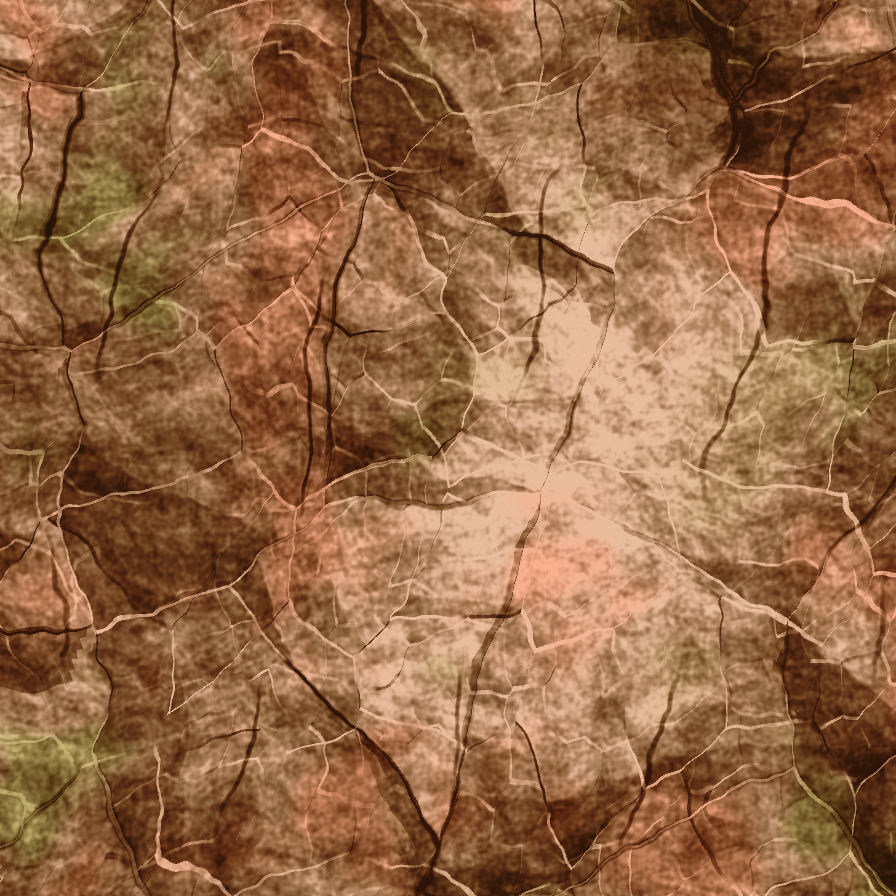
Reproduce this texture procedurally as a Shadertoy shader.

```glsl
// A fractured sandstone face: warped Voronoi blocks, each a chiselled solid with
// a lit front and a steep underside, are lit from above with cast shadows.
// Gradient noise adds roughness, stains and moss; a tone ramp gives the colour.

const vec2 LIGHT = vec2(0.33, 0.944);   // direction towards the light
const float JOINT_GAP = 0.235;          // spacing of the long leaning joints

const vec3 STONE[6] = vec3[6](
    vec3(0.18, 0.08, 0.03), vec3(0.33, 0.16, 0.07), vec3(0.45, 0.27, 0.13),
    vec3(0.56, 0.40, 0.25), vec3(0.72, 0.54, 0.40), vec3(0.91, 0.74, 0.62));
const float STOPS[6] = float[6](0.02, 0.105, 0.28, 0.525, 0.775, 0.945);

vec2 hash2(vec2 p) {
    vec3 a = fract(p.xyx * vec3(0.1031, 0.1030, 0.0973));
    a += dot(a, a.yzx + 33.33);
    return fract((a.xx + a.yz) * a.zy);
}

float gradientNoise(vec2 p) {
    vec2 i = floor(p), f = p - i;
    vec2 u = f * f * f * (f * (f * 6.0 - 15.0) + 10.0);
    vec2 x = vec2(1.0, 0.0);
    float a = dot(hash2(i) * 2.0 - 1.0, f);
    float b = dot(hash2(i + x.xy) * 2.0 - 1.0, f - x.xy);
    float c = dot(hash2(i + x.yx) * 2.0 - 1.0, f - x.yx);
    float d = dot(hash2(i + x.xx) * 2.0 - 1.0, f - x.xx);
    return mix(mix(a, b, u.x), mix(c, d, u.x), u.y);
}

// Octaves of equal steepness, so that every scale catches the light.
float roughness(vec2 p, float frequency) {
    float sum = 0.0;
    for (int i = 0; i < 4; i++) {
        sum += gradientNoise(p * frequency + float(i) * 17.3) / frequency;
        frequency *= 2.1;
    }
    return sum;
}

vec2 warp(vec2 p, float frequency, float amount) {
    vec2 q = p * frequency;
    return amount * vec2(gradientNoise(q + 31.7), gradientNoise(q + 74.2));
}

// x: height of the chiselled block, y: distance to its border.
vec2 block(vec2 p, float scale, float seed) {
    vec2 q = p * scale, base = floor(q);
    vec2 near = vec2(0.0), second = vec2(1.0), id = vec2(0.0);
    float nearest = 9.0, next = 9.0;
    for (int j = -1; j <= 1; j++)
    for (int i = -1; i <= 1; i++) {
        vec2 cell = base + vec2(i, j) + seed;
        vec2 d = q + seed - cell - 0.08 - 0.84 * hash2(cell);
        float dist = dot(d, d);
        if (dist < nearest) {
            next = nearest; second = near;
            nearest = dist; near = d; id = cell;
        } else if (dist < next) {
            next = dist; second = d;
        }
    }
    vec2 tilt = hash2(id + 5.0) - 0.5, shape = hash2(id + 11.0);
    float crease = (shape.x - 0.4) * 2.0;
    float front = dot(near, tilt);
    float under = 1.35 * dot(near, vec2(sin(crease), cos(crease))) + 0.3 + 0.3 * shape.y;
    float height = min(front, under) + 0.32 * hash2(id + 23.0).x;
    float border = (next - nearest) / (2.0 * length(second - near) + 0.001);
    return vec2(height, border) / scale;
}

// x: height of large and middle blocks, y: distance to a large border.
vec2 ledges(vec2 p, float broken) {
    vec2 large = block(p, 3.4, 40.0);
    vec2 middle = block(p, 7.6, 90.0);
    return vec2(large.x + broken * middle.x, min(large.y, middle.y + 0.012 * (1.0 - broken)));
}

float surface(vec2 p, float broken) {
    float chips = 0.35 * broken * block(p, 19.0, 150.0).x;
    return ledges(p, broken).x + chips + 0.42 * roughness(p, 13.0);
}

float castShadow(vec2 p, float broken, float height) {
    float cover = 0.0;
    for (int i = 1; i <= 5; i++) {
        float reach = 0.011 * float(i);
        cover = max(cover, ledges(p + LIGHT * reach, broken).x - height - 1.6 * reach);
    }
    return smoothstep(0.0, 0.025, cover);
}

float glow(vec2 p, vec2 centre, vec2 size) {
    vec2 d = (p - centre) / size;
    return exp(-dot(d, d));
}

vec3 stoneRamp(float tone) {
    vec3 color = STONE[0];
    for (int i = 1; i < 6; i++)
        color = mix(color, STONE[i], clamp((tone - STOPS[i - 1]) / (STOPS[i] - STOPS[i - 1]), 0.0, 1.0));
    return color;
}

vec3 rockFace(vec2 uv) {
    // Lean the blocks and roughen their outlines.
    vec2 p = uv + warp(uv, 4.0, 0.07) + warp(uv, 15.0, 0.018) + warp(uv, 48.0, 0.005);
    float lean = p.x - 0.2 * p.y;
    vec2 q = vec2(lean, 0.85 * p.y);
    float broken = 0.2 + 0.6 * smoothstep(-0.25, 0.25, gradientNoise(uv * 3.5 + 8.0));

    // Relief, lit by the slope along the light.
    vec2 ledge = ledges(q, broken);
    vec2 probe = LIGHT * 0.0018;
    float slope = (surface(q + probe, broken) - surface(q - probe, broken)) / 0.0036;
    float light = clamp(0.75 * (0.4 - slope), -1.4, 1.1);
    float shadow = castShadow(q, broken, ledge.x);

    // Block borders and long joints, open only in places.
    float opening = smoothstep(-0.2, 0.3, gradientNoise(uv * 8.0 + 3.0));
    float crack = opening * (1.0 - smoothstep(0.0008, 0.0045, ledge.y));
    float joint = abs(fract(lean / JOINT_GAP + 0.5) - 0.5) * JOINT_GAP;
    float jointOpen = smoothstep(-0.12, 0.15, gradientNoise(uv * 4.0 + 51.0));
    crack = max(crack, jointOpen * (1.0 - smoothstep(0.001, 0.004, joint)));

    // Broad light, stains and grain.
    float region = 1.5 * glow(uv, vec2(0.7, 0.53), vec2(0.2, 0.3))
        - 1.7 * glow(p, vec2(0.77, 0.93), vec2(0.11, 0.15)) - 0.2;
    float stain = 1.1 * gradientNoise(uv * 3.0 + 20.0) + 0.9 * gradientNoise(p * 17.0);
    float grain = 0.7 * gradientNoise(uv * 75.0) + 0.8 * gradientNoise(uv * 170.0);
    float tone = region + light + stain + grain + 0.15 - 1.0 * shadow - 1.7 * crack;
    vec3 color = stoneRamp(1.0 / (1.0 + exp(-1.7 * tone)));

    // Rusty and mossy tints.
    float patches = gradientNoise(uv * 4.5 + 63.0) + 0.5 * gradientNoise(p * 14.0 + 9.0);
    float moss = smoothstep(0.08, 0.4, patches) * (1.0 - glow(uv, vec2(0.7, 0.55), vec2(0.22, 0.3)));
    float rust = smoothstep(0.0, 0.4, -patches);
    color *= mix(vec3(1.0), vec3(0.86, 0.98, 0.75), moss);
    return color * mix(vec3(1.0), vec3(1.07, 0.93, 0.9), rust);
}

void mainImage(out vec4 fragColor, in vec2 fragCoord) {
    // Two diagonal samples smooth the edges.
    vec3 color = 0.5 * (rockFace((fragCoord - 0.25) / iResolution.y)
                      + rockFace((fragCoord + 0.25) / iResolution.y));
    fragColor = vec4(color, 1.0);
}
```
